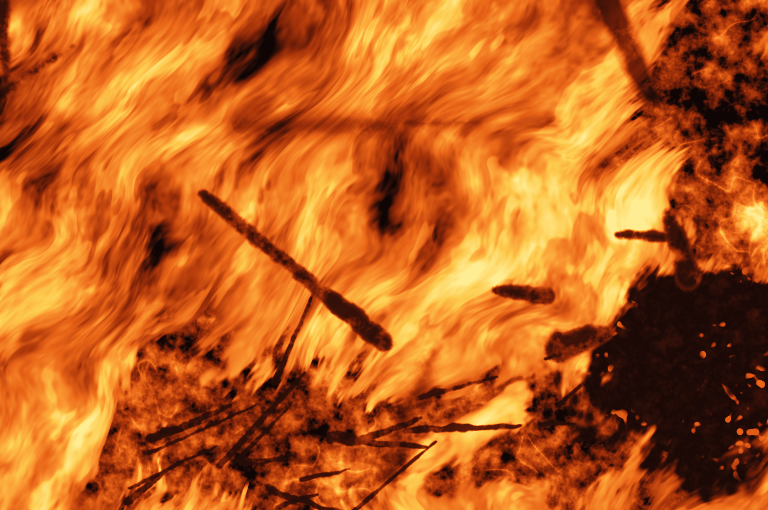
Reproduce this texture procedurally as a Shadertoy shader.

```glsl
// Wind-blown bonfire: leaning, broken flames over charred logs, twigs and embers.
#define LEAN 0.5          // sideways drift of the flames per unit height
#define STRETCH 0.45      // lower values give longer streaks
#define BROAD_SCALE 5.5
#define STREAK_SCALE 20.0
#define BASE_HEAT 0.57
#define BROAD_GAIN 0.17
#define STREAK_GAIN 0.21
#define TONGUE_GAIN 0.18  // strength of the crisp-edged flame tongues
#define EMBER_SCALE 85.0
#define TWIG_COUNT 20

// Heat ramp: colour and the heat at which it sits
const vec4 RAMP[8] = vec4[8](
    vec4(0.06, 0.02, 0.02, 0.00), vec4(0.15, 0.05, 0.03, 0.07),
    vec4(0.42, 0.11, 0.03, 0.19), vec4(0.67, 0.21, 0.04, 0.35),
    vec4(0.91, 0.39, 0.09, 0.57), vec4(0.98, 0.58, 0.19, 0.78),
    vec4(0.99, 0.79, 0.30, 0.98), vec4(1.00, 0.93, 0.58, 1.25));
// Hot and cool patches: centre, radius, heat change
const vec4 PATCHES[10] = vec4[10](
    vec4(0.28, 0.83, 0.14, 0.30), vec4(0.58, 0.54, 0.16, 0.17),
    vec4(1.10, 0.57, 0.20, 0.12), vec4(0.78, 0.06, 0.16, 0.17),
    vec4(1.49, 0.56, 0.05, 0.95), vec4(0.02, 0.72, 0.20, -0.30),
    vec4(0.21, 0.52, 0.12, -0.22), vec4(0.55, 0.80, 0.13, -0.22),
    vec4(0.82, 0.60, 0.13, -0.14), vec4(1.45, 0.75, 0.24, -0.24));
// Beds of glowing debris: centre, half size
const vec4 BEDS[3] = vec4[3](vec4(0.50, 0.15, 0.32, 0.15),
    vec4(1.12, 0.15, 0.15, 0.14), vec4(1.43, 0.76, 0.20, 0.30));
// Logs: thin end, thick end; then width and softness
const vec4 LOGS[10] = vec4[10](
    vec4(0.40, 0.62, 0.75, 0.33), vec4(0.97, 0.43, 1.07, 0.42),
    vec4(1.20, 0.35, 1.10, 0.32), vec4(1.21, 0.54, 1.30, 0.535),
    vec4(1.31, 0.58, 1.35, 0.46), vec4(1.28, 0.80, 1.18, 1.02),
    vec4(0.85, 0.31, 0.76, 0.08), vec4(0.14, 0.91, -0.02, 0.80),
    vec4(0.94, 0.76, 0.47, 0.75), vec4(0.01, 0.84, 0.00, 1.02));
const vec2 LOG_SHAPE[10] = vec2[10](
    vec2(0.022, 0.002), vec2(0.022, 0.002), vec2(0.032, 0.003), vec2(0.011, 0.002),
    vec2(0.027, 0.003), vec2(0.028, 0.010), vec2(0.026, 0.020), vec2(0.015, 0.005),
    vec2(0.018, 0.022), vec2(0.018, 0.004));

vec3 hash3(vec2 cell) {
    vec3 p = fract(cell.xyx * vec3(0.1031, 0.1030, 0.0973));
    p += dot(p, p.yxz + 33.33);
    return fract((p.xxy + p.yzz) * p.zyx);
}
// Cellular noise: soft blobs of random sign, one per cell
float cells(vec2 p) {
    float sum = 0.0;
    for (int i = 0; i < 9; i++) {
        vec2 cell = floor(p) + vec2(i % 3 - 1, i / 3 - 1);
        vec3 h = hash3(cell);
        vec2 d = cell + h.xy - p;
        float fall = max(0.0, 1.0 - dot(d, d));
        sum += (h.z * 2.0 - 1.0) * fall * fall;
    }
    return sum;
}
float layers(vec2 p) {
    float sum = 0.0, gain = 1.0;
    for (int i = 0; i < 4; i++, gain *= 0.66, p = p * 2.03 + 17.3) sum += gain * cells(p);
    return sum;
}
// Layered sines and cells bend the flow
vec2 swirl(vec2 p) {
    p.x += 0.05 * cells(p * 4.5 + 5.0);
    float freq = 5.0;
    for (int i = 0; i < 4; i++, freq *= 1.9)
        p += 0.25 / freq * sin(freq * p.yx + vec2(i, 2 * i + 1));
    return p + 0.007 * vec2(cells(p * 19.0), cells(p * 19.0 + 31.0));
}
// Distance to a tapered rod
float rod(vec2 p, vec2 a, vec2 b, float width) {
    vec2 axis = b - a;
    float t = clamp(dot(p - a, axis) / dot(axis, axis), 0.0, 1.0);
    return length(p - a - axis * t) - width * mix(0.35, 1.0, sqrt(t));
}
// Approximate distance to an ellipse
float oval(vec2 p, vec2 centre, vec2 size) {
    return (length((p - centre) / size) - 1.0) * min(size.x, size.y);
}
vec3 fireColor(float heat) {
    vec3 color = RAMP[0].rgb;
    for (int i = 1; i < 8; i++)
        color = mix(color, RAMP[i].rgb, clamp((heat - RAMP[i - 1].a) / (RAMP[i].a - RAMP[i - 1].a), 0.0, 1.0));
    return color;
}
void mainImage(out vec4 fragColor, in vec2 fragCoord) {
    vec2 p = fragCoord / iResolution.y;
    float pixel = 1.0 / iResolution.y;
    // Flames: broad waves, streaks and crisp tongues
    vec2 q = swirl(p), flow = vec2(q.x - LEAN * q.y, q.y * STRETCH);
    float broad = layers(vec2(flow.x, q.y * 0.75) * BROAD_SCALE + 3.0);
    float streak = layers(flow * STREAK_SCALE + 40.0);
    float tongue = smoothstep(0.12, 0.38, layers(flow * 10.0 + 70.0) + 0.25 * broad);
    float rough = layers(p * 9.0 + 60.0), grain = layers(p * 32.0 + 80.0);
    float patches = 0.0, bed = 1.0;
    for (int i = 0; i < 10; i++) {
        vec2 d = (p - PATCHES[i].xy) / PATCHES[i].z;
        patches += PATCHES[i].w * exp(-dot(d, d));
    }
    float heat = BASE_HEAT + patches + BROAD_GAIN * broad + TONGUE_GAIN * tongue
               + STREAK_GAIN * streak * (0.85 + 0.4 * smoothstep(-0.4, 0.6, rough));
    // Debris beds with bright cracks, their edges licked by flame
    for (int i = 0; i < 3; i++) bed = min(bed, oval(p, BEDS[i].xy, BEDS[i].zw));
    bed += 0.07 * broad + 0.05 * streak;
    float crack = pow(1.0 - min(1.0, abs(cells(q * 24.0 + 11.0))), 9.0);
    float debris = 0.27 + 0.75 * patches + 0.16 * rough + 0.24 * grain
                 + 0.3 * crack * smoothstep(-0.2, 0.6, rough);
    heat = mix(heat, debris, 0.92 * (1.0 - smoothstep(-0.03, 0.02, bed)));
    // Black char with sparse embers
    float pit = oval(p, vec2(1.39, 0.28), vec2(0.27, 0.21)) + 0.035 * rough + 0.02 * streak;
    float ember = smoothstep(0.4, 0.8, cells(p * EMBER_SCALE)) * smoothstep(0.1, 0.7, rough);
    heat = mix(heat, 0.03 + 0.04 * abs(grain) + 0.5 * ember, 1.0 - smoothstep(-0.03, 0.02, pit));
    // Logs and scattered twigs
    float bark = 0.07 + 0.14 * max(0.0, grain + 0.3 * rough);
    for (int i = 0; i < 10; i++) {
        float soft = LOG_SHAPE[i].y + pixel;
        float d = rod(p, LOGS[i].xy, LOGS[i].zw, LOG_SHAPE[i].x) + 0.002 * grain + 0.003 * rough;
        float cover = (1.0 - smoothstep(-soft, soft, d)) * (1.0 - 18.0 * LOG_SHAPE[i].y);
        heat = mix(heat, bark + 0.1 * smoothstep(-0.012, 0.0, d), cover);
    }
    for (int i = 0; i < TWIG_COUNT; i++) {
        vec3 h = hash3(vec2(i, 7)), k = hash3(vec2(i, 23));
        vec2 a = mix(vec2(0.16, -0.02), vec2(0.72, 0.27), h.xy) + (i % 4 == 3 ? vec2(0.55, 0.05) : vec2(0.0));
        float angle = mix(-0.3, 1.3, h.z);
        vec2 b = a + (0.06 + 0.18 * k.x) * vec2(cos(angle), sin(angle));
        float d = rod(p + 0.006 * rough, b, a, 0.003 + 0.006 * k.y) + 0.001 * grain;
        heat = mix(heat, bark, 0.9 * (1.0 - smoothstep(-pixel, pixel, d)));
    }
    fragColor = vec4(fireColor(heat), 1.0);
}
```
